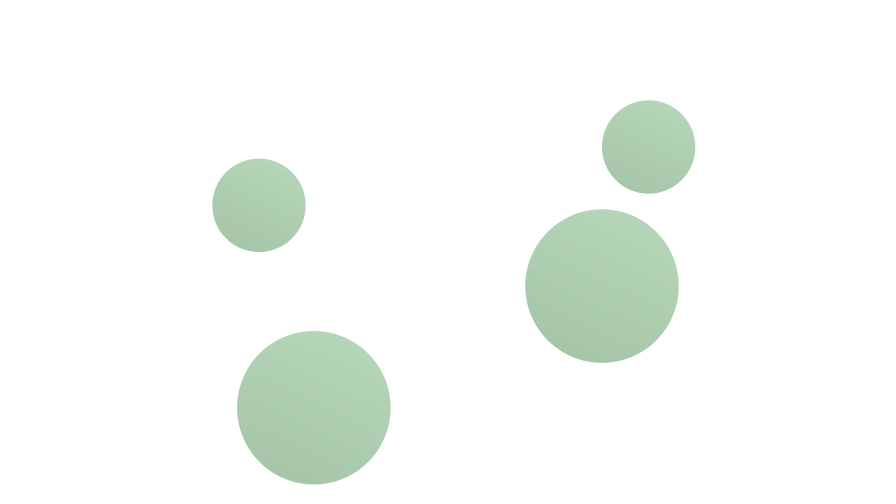
This background is drawn by a Shadertoy shader. Its source:

```glsl
// Four soft green discs, two small and two large, on a plain white ground.
// Each disc is a circle distance function, shaded by a slanted linear
// gradient that runs from dark at the lower left to light at the upper right.

const vec3 GROUND      = vec3(1.0);
const vec3 GREEN_DARK  = vec3(0.652, 0.776, 0.662);
const vec3 GREEN_LIGHT = vec3(0.712, 0.837, 0.722);
const vec2 LIGHT_DIR   = vec2(0.423, 0.906);

const float SMALL_RADIUS = 0.0926;
const float LARGE_RADIUS = 0.1523;

// Discs as centre (xy) and radius (z), in canvas heights from the middle
const int DISC_COUNT = 4;
const vec3 DISCS[DISC_COUNT] = vec3[DISC_COUNT](
    vec3(-0.3750,  0.0926, SMALL_RADIUS),
    vec3( 0.3981,  0.2083, SMALL_RADIUS),
    vec3( 0.3056, -0.0676, LARGE_RADIUS),
    vec3(-0.2662, -0.3090, LARGE_RADIUS)
);

// Gradient colour at an offset from the disc centre, in radii
vec3 discColor(vec2 offset) {
    float shade = 0.5 + 0.5 * dot(offset, LIGHT_DIR);
    return mix(GREEN_DARK, GREEN_LIGHT, clamp(shade, 0.0, 1.0));
}

void mainImage(out vec4 fragColor, in vec2 fragCoord) {
    vec2 p = (fragCoord - 0.5 * iResolution.xy) / iResolution.y;
    float pixel = 1.0 / iResolution.y;
    vec3 color = GROUND;

    // Lay each disc over the ground with a one pixel soft edge
    for (int i = 0; i < DISC_COUNT; i++) {
        vec2 offset = p - DISCS[i].xy;
        float radius = DISCS[i].z;
        float dist = length(offset) - radius;
        float coverage = clamp(0.5 - dist / pixel, 0.0, 1.0);
        color = mix(color, discColor(offset / radius), coverage);
    }

    fragColor = vec4(color, 1.0);
}
```
